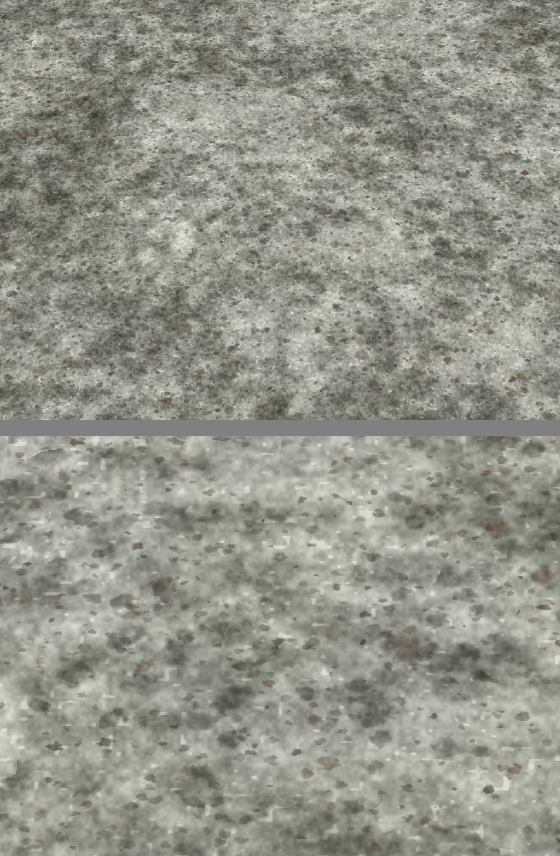
Top, the full canvas; bottom, a detail of the centre.
This texture is drawn by a WebGL 2 fragment shader. Its source:

```glsl
#version 300 es
precision highp float;
// Weathered concrete slab seen at a slant, mottled grey and dotted with lichen.
// Layered value noise gives stains and grit; jittered cells scatter ragged
// spots on a ground plane that shrinks and flattens toward the top.
uniform vec2 u_resolution;
out vec4 fragColor;

float hash(vec2 p) {
  vec3 q = fract(vec3(p.xyx) * 0.1031);
  q += dot(q, q.yzx + 33.33);
  return fract((q.x + q.y) * q.z);
}

float noise(vec2 p) {
  vec2 i = floor(p), f = fract(p);
  f = f * f * (3.0 - 2.0 * f);
  return mix(mix(hash(i), hash(i + vec2(1, 0)), f.x),
             mix(hash(i + vec2(0, 1)), hash(i + vec2(1, 1)), f.x), f.y);
}

float fbm(vec2 p) {
  float sum = 0.0, amp = 0.5;
  for (int i = 0; i < 5; i++) {
    sum += amp * noise(p);
    p = mat2(1.6, 1.2, -1.2, 1.6) * p + 17.3;
    amp *= 0.5;
  }
  return sum / 0.97;
}

// Ragged spots, one per cell: x = cover, y = cover of the rusty ones
vec2 spots(vec2 p, float chance, float softness) {
  vec2 cell = floor(p), cover = vec2(0);
  float ragged = (fbm(p * 3.5) - 0.5) * 0.55;
  for (int y = -1; y <= 1; y++)
    for (int x = -1; x <= 1; x++) {
      vec2 id = cell + vec2(x, y);
      vec2 centre = id + vec2(hash(id + 3.7), hash(id + 41.2));
      float size = hash(id + 71.9);
      float radius = mix(0.16, 0.46, size * size);
      float dist = length(p - centre) + ragged;
      float c = 1.0 - smoothstep(radius * (1.0 - softness), radius * 1.1, dist);
      c *= step(hash(id + 113.5), chance) * mix(0.5, 1.0, hash(id + 157.1));
      cover = max(cover, c * vec2(1.0, step(0.84, hash(id + 201.3))));
    }
  return cover;
}

void main() {
  vec2 uv = gl_FragCoord.xy / u_resolution.y;
  float aspect = u_resolution.x / u_resolution.y;

  // Slanted ground plane
  vec2 ground = vec2(uv.x - 0.5 * aspect, 1.3 * uv.y) / (1.0 - 0.36 * uv.y) + 20.0;

  // Broad stains, medium mottling and pale bare patches
  float stain = fbm(ground * 3.2);
  float mottle = fbm(ground * 22.0 + 9.0);
  float bare = smoothstep(0.54, 0.68, fbm(ground * 4.5 + 50.0) + 0.25 * (mottle - 0.5));
  float tone = 0.565 + 0.42 * (stain - 0.5) + 0.5 * (mottle - 0.5);
  tone = mix(tone, 0.665 + 0.2 * (mottle - 0.5), 0.75 * bare);

  // Lichen in three sizes, sparser on the bare patches
  float chance = 0.6 + 1.2 * (0.5 - stain) - 0.2 * bare;
  vec2 large = spots(ground * 15.0, chance - 0.1, 0.75);
  vec2 medium = spots(ground * 29.0 + 7.0, chance, 0.6);
  vec2 small = spots(ground * 58.0 + 13.0, chance, 0.5);
  float lichen = max(max(0.9 * large.x, medium.x), 0.8 * small.x);
  float rust = max(0.5 * large.y, max(medium.y, 0.6 * small.y));
  tone = mix(tone, 0.32, 0.72 * lichen);

  // Fine grit and a few white flecks
  float grit = 0.6 * noise(uv * 190.0) + 0.4 * noise(uv * 370.0 + 5.0);
  float coarse = noise(ground * 95.0);
  tone += 0.21 * (grit - 0.5) + 0.12 * (coarse - 0.5);
  tone += 0.14 * smoothstep(0.8, 0.95, noise(ground * 120.0 + 31.0)) * (1.0 - lichen);

  // Cool grey with a faint olive cast, browner in the rusty spots
  vec3 colour = vec3(tone, tone + 0.004, tone - 0.033);
  colour += vec3(0.012, -0.035, -0.06) * rust;
  colour += vec3(0.012, 0.006, -0.012) * (fbm(ground * 7.0 + 80.0) - 0.5);
  fragColor = vec4(clamp(colour, 0.09, 0.86), 1.0);
}
```
